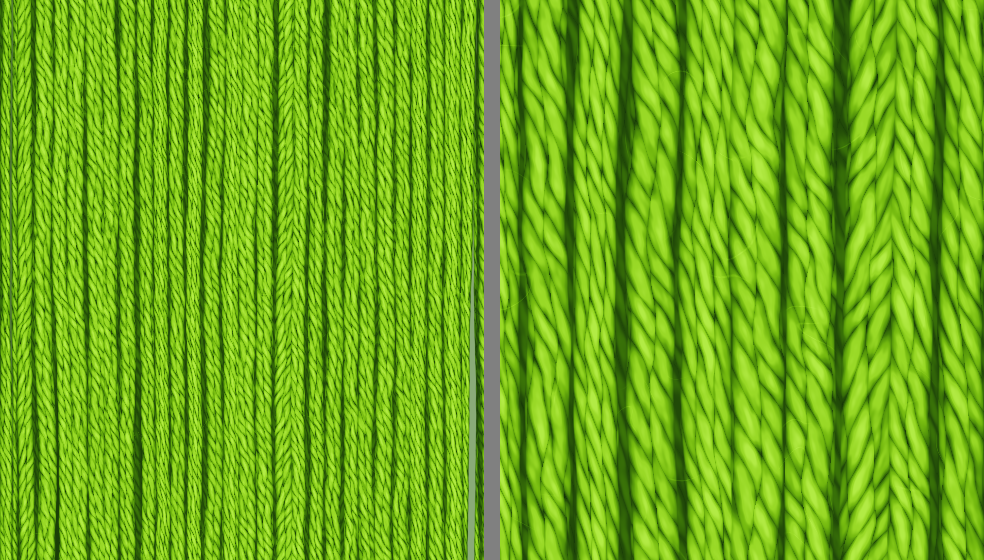
Left: the whole. Right: its middle third, enlarged.
Give the GLSL for this texture, as a WebGL 2 fragment shader.

```glsl
#version 300 es
precision highp float;

uniform vec2 u_resolution;
out vec4 fragColor;

float hash(vec2 p) {
    vec3 q = fract(p.xyx * vec3(0.1031, 0.103, 0.0973));
    q += dot(q, q.yzx + 33.33);
    return fract((q.x + q.y) * q.z);
}

float cornerSlope(vec2 cell, vec2 offset) {
    float angle = 6.2832 * hash(cell + 51.7);
    return dot(vec2(cos(angle), sin(angle)), offset);
}

float gradientNoise(vec2 p) {
    vec2 i = floor(p), f = fract(p);
    vec2 w = f * f * f * (f * (f * 6.0 - 15.0) + 10.0);
    vec2 e = vec2(1.0, 0.0);
    return mix(mix(cornerSlope(i, f), cornerSlope(i + e, f - e), w.x),
               mix(cornerSlope(i + e.yx, f - e.yx), cornerSlope(i + 1.0, f - 1.0), w.x), w.y);
}

// Brightness of one strand: a few thin threads, each twisted from plies.
float strandTone(vec2 p, float u, float id) {
    float threads = 2.0 + step(0.6, hash(vec2(id, 3.0)));
    float across = (u * 0.5 + 0.5) * threads + 0.8 * gradientNoise(vec2(id * 3.37, p.y * 9.0))
                 + 0.25 * gradientNoise(vec2(id * 6.19, p.y * 38.0));
    float thread = floor(across);
    float v = fract(across) * 2.0 - 1.0;
    float twist = hash(vec2(id, 8.0)) < 0.1 ? -1.0 : 1.0;

    float phase = p.y * mix(36.0, 46.0, hash(vec2(id, 5.0))) + twist * v * 0.62
                + hash(vec2(id, thread + 20.0))
                + 0.9 * gradientNoise(vec2(id * 5.3 + thread * 2.7, p.y * 19.0));
    float ply = pow(abs(sin(3.14159 * phase)), 0.7);
    float plyGain = 0.9 + 0.2 * hash(vec2(floor(phase) + 60.0, id + thread * 7.0));
    float roundness = sqrt(max(1.0 - v * v, 0.0));
    float body = pow(max(1.0 - u * u, 0.0), 0.45);

    vec2 grain = vec2(p.x + twist * 0.27 * p.y, p.y);
    float fibre = gradientNoise(grain * vec2(210.0, 48.0) + id)
                + 0.6 * gradientNoise(grain * vec2(330.0, 120.0) + id);
    float tone = body * (0.36 + 0.64 * roundness) * (0.3 + 0.7 * ply) * plyGain;
    return 1.03 * tone * mix(0.94, 1.06, hash(vec2(id, 11.0))) + 0.34 * fibre * body;
}

// Lays one row of strands over the tone below it.
float strandLayer(vec2 p, float seed, float gain, float below) {
    float pitch = 0.0305;
    float x = p.x + 0.01 * gradientNoise(vec2(p.x * 4.0, p.y * 1.6) + seed);
    float base = floor(x / pitch);
    float tone = below, top = -1.0;
    for (int k = -2; k <= 2; k++) {
        float cell = base + float(k);
        float id = cell + seed;
        float center = (cell + 0.5 + 0.22 * (hash(vec2(id, 1.0)) - 0.5)) * pitch
                     + 0.012 * (hash(vec2(id, 2.0)) - 0.5) * (p.y - 0.5)
                     + 0.007 * gradientNoise(vec2(id * 7.31, p.y * 3.0))
                     + 0.003 * gradientNoise(vec2(id * 2.17, p.y * 16.0));
        float radius = mix(0.0132, 0.0165, hash(vec2(id, 4.0)))
                     + 0.0015 * gradientNoise(vec2(id * 9.13, p.y * 30.0));
        float u = (x - center) / radius;
        if (abs(u) < 1.0) {
            float height = 1.0 - u * u + 0.5 * hash(vec2(id, 6.0));
            float cover = smoothstep(1.0, 0.9, abs(u)) * smoothstep(-0.15, 0.15, height - top);
            tone = mix(tone, gain * strandTone(p, u, id), cover);
            top = max(top, height);
        }
    }
    return tone;
}

vec3 threadColor(float t) {
    vec3 c = mix(vec3(0.08, 0.21, 0.025), vec3(0.13, 0.29, 0.03), smoothstep(-0.02, 0.09, t));
    c = mix(c, vec3(0.22, 0.44, 0.03), smoothstep(0.09, 0.24, t));
    c = mix(c, vec3(0.34, 0.60, 0.04), smoothstep(0.22, 0.41, t));
    c = mix(c, vec3(0.46, 0.73, 0.06), smoothstep(0.38, 0.58, t));
    c = mix(c, vec3(0.60, 0.85, 0.15), smoothstep(0.55, 0.80, t));
    return mix(c, vec3(0.70, 0.92, 0.27), smoothstep(0.82, 1.12, t));
}

void main() {
    vec2 p = gl_FragCoord.xy / u_resolution.y;
    float aspect = u_resolution.x / u_resolution.y;

    // Shaded strands behind, lit strands in front.
    float tone = strandLayer(p + vec2(0.015, 0.0), 140.0, 0.24, 0.03);
    tone = strandLayer(p, 37.0, 1.0, tone);

    // Loose hairs, thin and pale.
    vec2 bend = 0.5 * vec2(gradientNoise(p * 17.0), gradientNoise(p * 17.0 + 40.0));
    float hair = abs(gradientNoise(p * vec2(38.0, 24.0) + bend * 3.0));
    float sparse = smoothstep(0.12, 0.35, gradientNoise(p * 29.0 + 9.0));
    tone += 0.1 * sparse * smoothstep(0.03, 0.0, hair);

    // Narrow openings near both sides reveal the pale backing.
    float wobble = 0.004 * gradientNoise(vec2(3.4, p.y * 5.0)) + 0.001 * gradientNoise(vec2(8.6, p.y * 40.0));
    float rightGap = abs(p.x - aspect * (0.972 + 0.012 * p.y) + wobble)
                   - 0.0062 * smoothstep(0.68, 0.25, p.y);
    float leftGap = abs(p.x - aspect * 0.024 + wobble) - 0.0016 * smoothstep(0.2, 0.45, p.y);
    tone *= mix(0.45, 1.0, smoothstep(0.0, 0.004, min(rightGap, leftGap)));

    vec3 color = threadColor(tone);
    color = mix(color, vec3(0.32, 0.46, 0.25), 0.8 * smoothstep(0.0008, -0.0012, leftGap));
    color = mix(color, vec3(0.54, 0.67, 0.47), smoothstep(0.001, -0.0015, rightGap));
    fragColor = vec4(color, 1.0);
}
```
